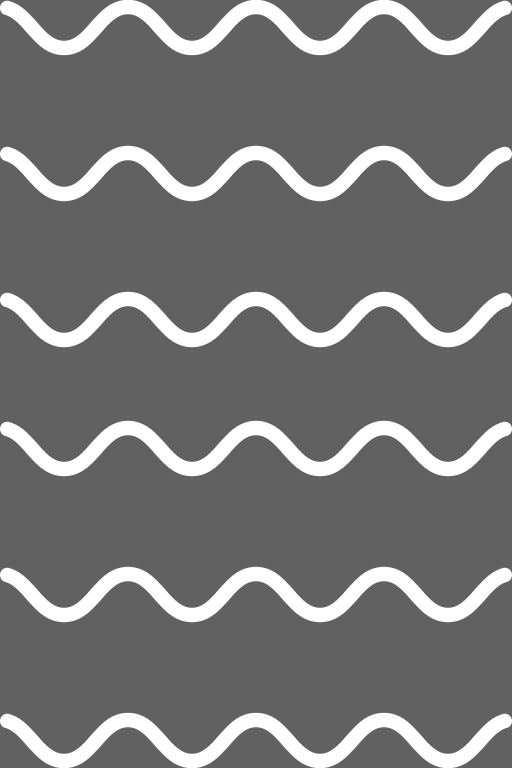
A Shadertoy shader for this pattern:

```glsl
// Six white round-capped wavy lines on grey, in two evenly spaced groups of three.

// Lengths are fractions of the canvas height.
const vec3 GROUND_COLOR = vec3(0.38);
const vec3 LINE_COLOR = vec3(1.0);
const float WAVES_ACROSS = 4.0;
const float ROWS_PER_GROUP = 3.0;
const float ROW_SPACING = 0.1901;
const float FIRST_ROW = 0.084;      // distance from the middle to the nearest row
const float AMPLITUDE = 0.0267;
const float HALF_WIDTH = 0.0094;
const float FLATTENING = 0.03;      // third harmonic: rounder crests, straighter flanks
const int SEGMENTS = 16;
const float TAU = 6.2831853;

float waveHeight(float x, float period) {
    float phase = TAU * x / period;
    return AMPLITUDE * (cos(phase) - FLATTENING * cos(3.0 * phase)) / (1.0 - FLATTENING);
}

float segmentDistance(vec2 p, vec2 a, vec2 b) {
    vec2 ab = b - a;
    float t = clamp(dot(p - a, ab) / max(dot(ab, ab), 1e-10), 0.0, 1.0);
    return length(p - a - t * ab);
}

// Distance to the part of the wave near p; clamping at the ends gives round caps.
float waveDistance(vec2 p, float period, float endX) {
    float reach = 2.0 * HALF_WIDTH;
    float x0 = clamp(p.x - reach, -endX, endX);
    float x1 = clamp(p.x + reach, -endX, endX);
    vec2 a = vec2(x0, waveHeight(x0, period));
    float d = 1e3;
    for (int i = 1; i <= SEGMENTS; i++) {
        float x = mix(x0, x1, float(i) / float(SEGMENTS));
        vec2 b = vec2(x, waveHeight(x, period));
        d = min(d, segmentDistance(p, a, b));
        a = b;
    }
    return d;
}

void mainImage(out vec4 fragColor, in vec2 fragCoord) {
    vec2 p = (fragCoord - 0.5 * iResolution.xy) / iResolution.y;
    float width = iResolution.x / iResolution.y;

    // Nearest row in the upper or lower group
    float row = clamp(round((abs(p.y) - FIRST_ROW) / ROW_SPACING), 0.0, ROWS_PER_GROUP - 1.0);
    float side = p.y < 0.0 ? -1.0 : 1.0;
    p.y -= side * (FIRST_ROW + row * ROW_SPACING);

    // Antialiased stroke
    float d = waveDistance(p, width / WAVES_ACROSS, 0.5 * width - HALF_WIDTH) - HALF_WIDTH;
    float coverage = clamp(0.5 - d * iResolution.y, 0.0, 1.0);
    fragColor = vec4(mix(GROUND_COLOR, LINE_COLOR, coverage), 1.0);
}
```
